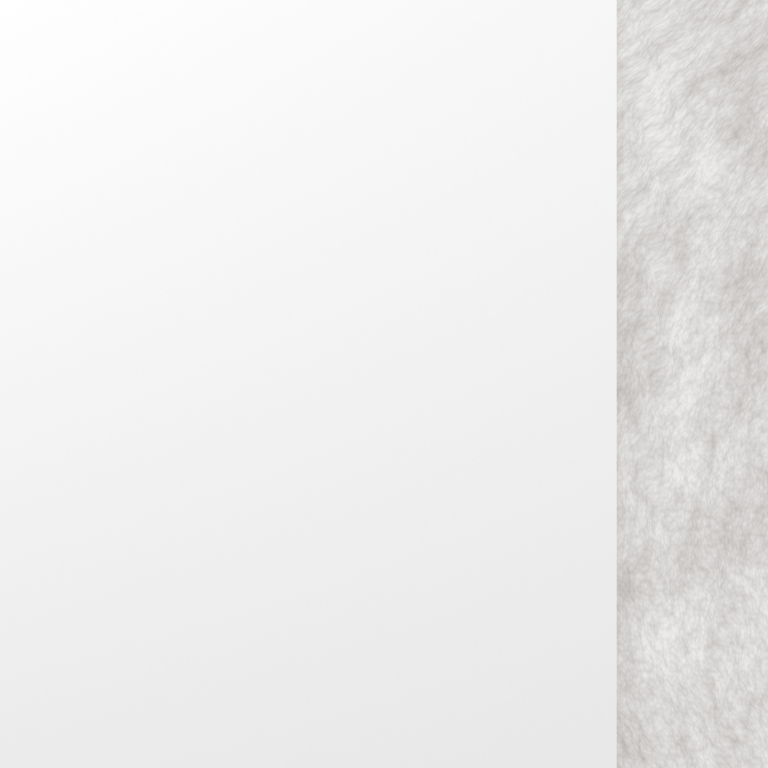
A WebGL 2 fragment shader for this background:

```glsl
#version 300 es
precision highp float;
// A smooth white panel, shaded from its bright upper left corner, stands
// before a strip of pale weathered stone on the right. The stone mixes broad
// soft patches with octaves of cellular noise stretched along a curved grain.

uniform vec2 u_resolution;
out vec4 outColor;

const float PANEL_EDGE = 0.803;
const vec3 STONE_DARK = vec3(0.715, 0.700, 0.690);
const vec3 STONE_LIGHT = vec3(0.925, 0.920, 0.915);

vec2 hash2(vec2 p) {
  vec3 h = fract(p.xyx * vec3(0.1031, 0.1030, 0.0973));
  h += dot(h, h.yzx + 33.33);
  return fract((h.xx + h.yz) * h.zy);
}

// Distance to the nearest scattered cell point.
float cellular(vec2 p) {
  vec2 cell = floor(p);
  vec2 local = fract(p);
  float nearest = 4.0;
  for (int y = -1; y <= 1; y++) {
    for (int x = -1; x <= 1; x++) {
      vec2 offset = vec2(float(x), float(y));
      vec2 delta = offset + hash2(cell + offset) - local;
      nearest = min(nearest, dot(delta, delta));
    }
  }
  return sqrt(nearest);
}

// Sum of cellular octaves, centred near zero.
float mottle(vec2 p, float frequency) {
  float sum = 0.0;
  float weight = 0.42;
  for (int i = 0; i < 5; i++) {
    sum += weight * (0.5 - cellular(p * frequency + float(i) * 17.3));
    frequency *= 1.9;
    weight *= 1.02;
  }
  return sum;
}

// Soft elliptical patch.
float patchAt(vec2 p, vec2 centre, vec2 radius) {
  vec2 d = (p - centre) / radius;
  return exp(-dot(d, d));
}

// Broad light and dark areas of the stone.
float stonePatches(vec2 p) {
  float light = patchAt(p, vec2(0.855, 0.92), vec2(0.050, 0.11))
              + patchAt(p, vec2(0.900, 0.77), vec2(0.055, 0.07))
              + patchAt(p, vec2(0.895, 0.55), vec2(0.035, 0.08))
              + patchAt(p, vec2(0.900, 0.40), vec2(0.045, 0.07))
              + patchAt(p, vec2(0.870, 0.16), vec2(0.045, 0.07))
              + patchAt(p, vec2(0.990, 0.19), vec2(0.030, 0.05));
  float dark = patchAt(p, vec2(0.970, 0.87), vec2(0.030, 0.09))
             + patchAt(p, vec2(0.825, 0.56), vec2(0.035, 0.10))
             + patchAt(p, vec2(0.975, 0.58), vec2(0.040, 0.08))
             + patchAt(p, vec2(0.960, 0.31), vec2(0.050, 0.06))
             + patchAt(p, vec2(0.815, 0.25), vec2(0.025, 0.06))
             + patchAt(p, vec2(0.825, 0.06), vec2(0.035, 0.07));
  return light - dark;
}

vec3 stone(vec2 p) {
  // Bend the grain: it leans right near the top and left near the bottom.
  vec2 grain = vec2(p.x - 0.6 * (p.y - 0.3) * (p.y - 0.3), p.y * 0.6);
  grain.x += 0.004 * sin(p.y * 41.0 + 3.0 * sin(p.x * 37.0));
  float tone = 0.53 + 0.17 * stonePatches(p) + 0.62 * mottle(grain, 21.0);
  vec3 color = mix(STONE_DARK, STONE_LIGHT, clamp(tone, 0.0, 1.0));
  float shadow = exp(-max(p.x - PANEL_EDGE, 0.0) / 0.010);
  return color * (1.0 - 0.035 * shadow);
}

// Shading blended between the four corners of the panel.
vec3 panel(vec2 p) {
  float across = clamp(p.x / PANEL_EDGE, 0.0, 1.0);
  float top = mix(1.0, 0.967, across);
  float bottom = mix(0.922, 0.908, across);
  float tone = mix(bottom, top, p.y);
  return vec3(tone, tone - 0.001, tone - 0.001);
}

void main() {
  vec2 p = gl_FragCoord.xy / u_resolution;
  float pixel = 1.0 / u_resolution.x;
  float beyond = smoothstep(-0.7 * pixel, 0.7 * pixel, p.x - PANEL_EDGE);
  vec3 color = mix(panel(p), stone(p), beyond);

  // Faint dither keeps the wide gradient free of bands.
  float dither = hash2(floor(p * 512.0)).x - 0.5;
  outColor = vec4(color + dither / 255.0, 1.0);
}
```
